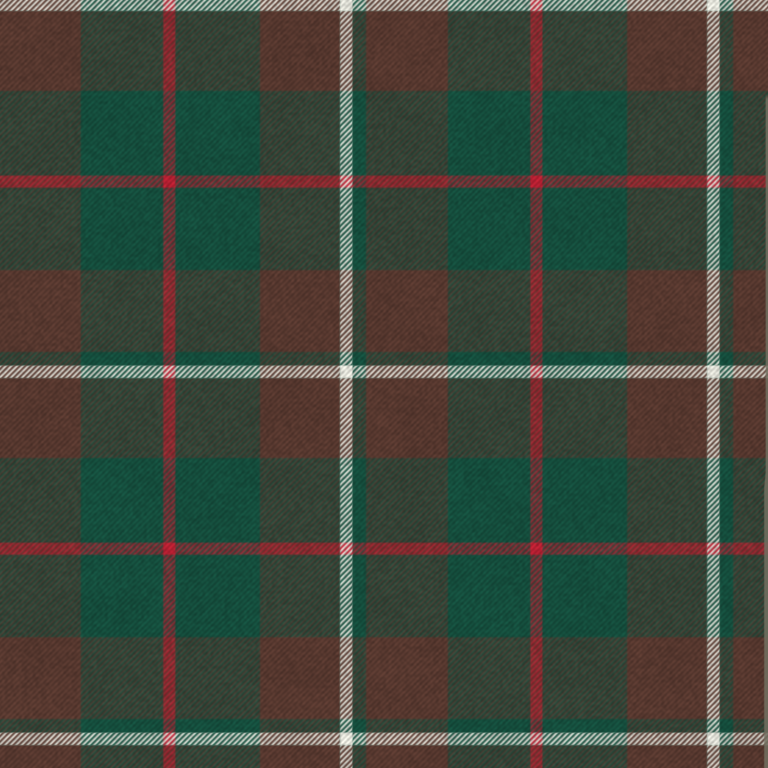
Give the GLSL for this texture, as a Shadertoy shader.

```glsl
// Twill-woven tartan: one sequence of coloured stripes is used for both
// the upright (warp) and level (weft) yarns, and a diagonal wave decides
// which yarn lies on top. Soft noise gives the cloth its grain.

const float TAU = 6.2831853;
const float REPEAT = 0.478;              // size of one sett on the canvas
const vec2 SETT_ORIGIN = vec2(0.4427, 0.5078);
const float RIBS = 66.0;                 // twill ribs per sett

const vec3 GREEN = vec3(0.080, 0.300, 0.235);
const vec3 BROWN = vec3(0.335, 0.215, 0.180);
const vec3 RED   = vec3(0.700, 0.120, 0.190);
const vec3 WHITE = vec3(0.860, 0.860, 0.825);
const vec3 EDGE  = vec3(0.450, 0.440, 0.380);

float hash(vec2 p) {
    vec3 q = fract(vec3(p.xyx) * 0.1031);
    q += dot(q, q.yzx + 33.33);
    return fract((q.x + q.y) * q.z);
}

// Smooth value noise in the range -1 to 1
float noise(vec2 p) {
    vec2 cell = floor(p), f = fract(p);
    f = f * f * (3.0 - 2.0 * f);
    float low = mix(hash(cell), hash(cell + vec2(1, 0)), f.x);
    float high = mix(hash(cell + vec2(0, 1)), hash(cell + vec2(1, 1)), f.x);
    return 2.0 * mix(low, high, f.y) - 1.0;
}

// Coverage of a stripe that wraps around the unit interval
float stripe(float u, float centre, float halfWidth, float soft) {
    float d = abs(fract(u - centre + 0.5) - 0.5) - halfWidth;
    return 1.0 - smoothstep(-soft, soft, d);
}

// Yarn colour at position u along the sett
vec3 yarn(float u, float soft) {
    vec3 colour = GREEN;
    colour = mix(colour, BROWN, stripe(u, 0.0380, 0.2560, soft));
    colour = mix(colour, GREEN, stripe(u, 0.0355, 0.0355, soft));
    colour = mix(colour, WHITE, stripe(u, 0.0170, 0.0170, soft));
    return mix(colour, RED, stripe(u, 0.5350, 0.0165, soft));
}

// Interlace both yarns along rising diagonal ribs
vec3 weave(vec2 sett, float soft, float detail) {
    float phase = TAU * RIBS * (sett.x - sett.y);
    vec3 warp = yarn(sett.x, soft), weft = yarn(sett.y, soft);

    // Pale yarn stands out from its neighbours more crisply than dark yarn
    float contrast = smoothstep(0.2, 0.5, abs(warp.g - weft.g));
    float relief = detail * mix(0.16, 0.34, contrast);
    vec3 cloth = mix(weft, warp, 0.5 + relief * sin(phase));
    return cloth * (1.0 + 0.07 * detail * cos(phase));
}

void mainImage(out vec4 fragColor, in vec2 fragCoord) {
    vec2 uv = fragCoord / iResolution.y;
    float pixel = 1.0 / iResolution.y;
    vec2 sett = (uv - SETT_ORIGIN) / REPEAT;

    // Fade the ribs where they become too fine to resolve
    float detail = 1.0 - smoothstep(0.3, 0.6, RIBS * pixel / REPEAT);
    float soft = max(0.0035, 0.7 * pixel / REPEAT);
    vec3 colour = weave(sett, soft, detail);

    // Thread grain and broad uneven tone
    float grain = noise(sett * RIBS * 2.0 + 400.0);
    float tone = noise(uv * 24.0);
    colour *= 1.0 + 0.08 * detail * grain + 0.025 * tone;

    // Thin pale margin at the right, wider in the lower part
    float margin = mix(0.0050, 0.0030, smoothstep(0.36, 0.39, uv.y));
    float side = smoothstep(-pixel, pixel, uv.x - 1.0 + margin);
    side *= 1.0 - smoothstep(0.870, 0.878, uv.y);
    colour = mix(colour, EDGE, 0.85 * side);

    fragColor = vec4(colour, 1.0);
}
```
